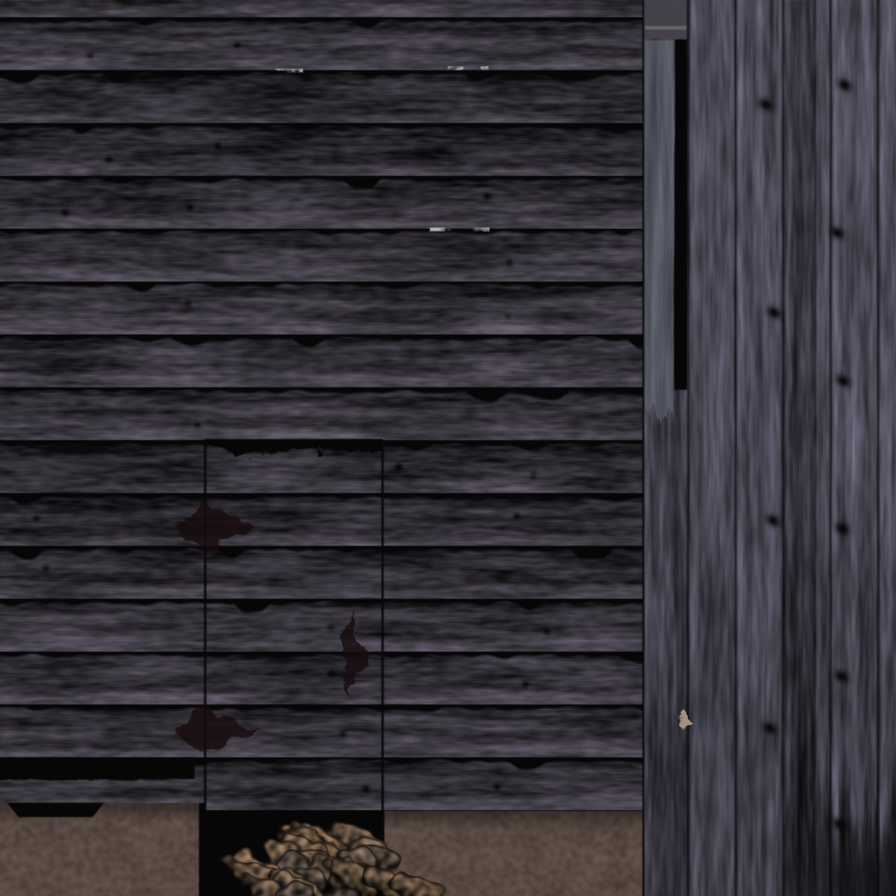
Reproduce this texture procedurally as a Shadertoy shader.

```glsl
// Weathered barn wall: planks with a hatch, vertical siding, stone footing and rubble.
#define ROW_TOP 0.979
#define ROW_HEIGHT 0.059
#define SIDING_X 0.717
#define SIDING_WIDTH 0.053
#define HATCH_LEFT 0.229
#define HATCH_RIGHT 0.427
#define SOFT 0.0015
#define WOOD vec3(1.0, 0.94, 1.08)
#define FOOTING vec3(0.35, 0.29, 0.26)
#define GAP vec3(0.025, 0.022, 0.028)
#define STONES 26

float hash(vec2 p) {
  vec3 q = fract(vec3(p.xyx) * 0.1031);
  q += dot(q, q.yzx + 33.33);
  return fract((q.x + q.y) * q.z);
}

float corner(vec2 cell, vec2 offset) {
  float a = 6.2832 * hash(cell);
  return dot(vec2(cos(a), sin(a)), offset);
}

// gradient noise
float noise(vec2 p) {
  vec2 i = floor(p), f = p - i, e = vec2(0, 1), u = f * f * (3.0 - 2.0 * f);
  return mix(mix(corner(i, f), corner(i + e.yx, f - e.yx), u.x),
             mix(corner(i + e, f - e), corner(i + 1.0, f - 1.0), u.x), u.y);
}

float fbm(vec2 p) {
  float sum = 0.0, amp = 1.0;
  for (int i = 0; i < 4; i++) {
    sum += amp * noise(p);
    p = p * 2.03 + 17.3;
    amp *= 0.6;
  }
  return sum;
}

float fill(float d) { return 1.0 - smoothstep(-SOFT, SOFT, d); }

float box(vec2 p, float x0, float y0, float x1, float y1) {
  vec2 d = max(vec2(x0, y0) - p, p - vec2(x1, y1));
  return fill(max(d.x, d.y));
}

float diamond(vec2 q, vec2 r) {
  return fill((abs(q.x) / r.x + abs(q.y) / r.y - 1.0) * min(r.x, r.y));
}

vec3 planks(vec2 p) {
  float s = (ROW_TOP - p.y) / ROW_HEIGHT, row = floor(s), f = s - row;
  float v = 0.185 + 0.14 * fbm(vec2(p.x * 8.0 + row * 7.0, p.y * 75.0));
  v += 0.08 * noise(p * vec2(60, 190)) + 0.08 * noise(vec2(p.x * 5.0, row * 2.3));
  v += 0.05 * (hash(vec2(row, 3)) - 0.5);
  v += 0.08 * smoothstep(0.6, 0.9, f) - 0.04 * (1.0 - smoothstep(0.05, 0.4, f));
  // scattered knots
  float cell = floor(p.x * 6.0);
  vec2 seed = vec2(cell, row + 40.0);
  vec2 knot = vec2((cell + 0.2 + 0.6 * hash(seed)) / 6.0,
                   ROW_TOP - (row + 0.35 + 0.35 * hash(seed + 9.0)) * ROW_HEIGHT);
  float r = length(p - knot) * 250.0;
  v -= 0.13 * step(0.6, hash(seed + 21.0)) * exp(-r * r);
  // ragged shadow below each joint
  float edge = 0.05 + 0.16 * smoothstep(0.2, 0.45, noise(vec2(p.x * 16.0, row * 5.37)));
  edge += 0.1 * noise(vec2(p.x * 40.0, row * 3.1));
  float gap = max(1.0 - smoothstep(edge - 0.03, edge + 0.05, f), smoothstep(0.95, 0.99, f));
  return mix(WOOD * max(v, 0.04), GAP, gap);
}

vec3 siding(vec2 p) {
  float s = (p.x - 0.768) / SIDING_WIDTH, id = floor(s), f = s - id;
  float grain = fbm(vec2(p.x * 75.0, p.y * 5.0 + id * 11.0));
  float v = 0.255 + 0.13 * grain + 0.09 * noise(p * vec2(200, 26));
  v += 0.05 * smoothstep(0.765, 0.79, p.x) - 0.06 * (1.0 - smoothstep(0.1, 0.6, p.y));
  v -= 0.1 * box(p, 0.875, 0.0, 0.911, 1.0);
  float seam = min(f, 1.0 - f) * 30.0, rim = f * 14.0 - 1.4;
  v = (v + 0.07 * exp(-rim * rim)) * (1.0 - 0.55 * exp(-seam * seam));
  v *= 1.0 - 0.6 * (1.0 - smoothstep(0.03, 0.15, p.y + 0.06 * grain)) * smoothstep(0.86, 0.95, p.x);
  // two columns of evenly spaced knots
  for (int i = 0; i < 2; i++) {
    float c = float(i), pitch = mix(0.232, 0.165, c), top = mix(0.883, 0.905, c);
    float k = floor((top - p.y) / pitch + 0.5);
    vec2 q = p - vec2(mix(0.86, 0.938, c) + 0.01 * (hash(vec2(k, c)) - 0.5), top - k * pitch);
    q.y += 0.25 * q.x;
    v *= 1.0 - 0.9 * exp(-dot(q * q, vec2(17000, 24000)));
  }
  vec3 col = WOOD * vec3(0.96, 1.0, 1.02) * max(v, 0.04);
  // pale trim, dark slot and cap
  col = mix(col, vec3(0.33, 0.34, 0.38) + 0.11 * grain, box(p, 0.719, 0.54 + 0.03 * grain, 0.752, 0.955));
  col = mix(col, GAP, box(p, 0.753 + 0.002 * grain, 0.565, 0.767, 0.956));
  col = mix(col, WOOD * 0.27, box(p, 0.719, 0.957, 0.766, 1.0));
  col = mix(col, vec3(0.4), box(p, 0.719, 0.967, 0.766, 0.971));
  return mix(GAP, col, smoothstep(0.0, 0.004, p.x - SIDING_X));
}

vec3 rubble(vec2 p, vec3 col) {
  for (int i = 0; i < STONES; i++) {
    float n = float(i), t = n / float(STONES), a = hash(vec2(n, 71)), b = hash(vec2(n, 15));
    vec2 q = p - vec2(0.365 + (a - 0.5) * mix(0.04, 0.22, sqrt(t)), mix(0.064, -0.006, t));
    vec2 r = mix(vec2(0.04, 0.014), vec2(0.018 + 0.015 * b, 0.018), min(t * 8.0, 1.0));
    q.y += (b - 0.3) * 0.7 * q.x;
    float d = length(q / r) - 1.0 + 0.6 * noise(p * 60.0 + n);
    float light = 0.7 + 0.4 * q.y / r.y + 0.9 * noise(p * 110.0);
    vec3 stone = mix(vec3(0.34, 0.3, 0.28), vec3(0.48, 0.38, 0.29), b) * light;
    col = mix(col, stone * (1.0 - 0.7 * smoothstep(-0.3, 0.0, d)), fill(d * r.y));
  }
  return col;
}

void mainImage(out vec4 fragColor, in vec2 fragCoord) {
  vec2 p = fragCoord / iResolution.xy;
  float rough = fbm(p * vec2(28, 36));
  vec3 col = planks(p);
  // bright slits
  float slits = box(p, 0.307, 0.919, 0.338, 0.923) + box(p, 0.5, 0.922, 0.545, 0.926) + box(p, 0.48, 0.742, 0.546, 0.746);
  col = mix(col, vec3(0.72), slits * smoothstep(-0.3, 0.2, rough));
  // hatch outline and ironwork
  float jamb = min(abs(p.x - HATCH_LEFT), abs(p.x - HATCH_RIGHT));
  col = mix(col, GAP, 0.9 * fill(max(jamb - 0.0014, p.y - 0.508)));
  col = mix(col, GAP, box(p, HATCH_LEFT, 0.497 + 0.012 * rough, HATCH_RIGHT, 0.51));
  vec2 w = p + 0.012 * vec2(rough, noise(p * 60.0));
  float iron = diamond(w - vec2(0.392, 0.268), vec2(0.014, 0.048));
  for (int i = 0; i < 2; i++) {
    vec2 q = w - vec2(0.226, 0.412 - 0.228 * float(i));
    iron = max(iron, diamond(q, vec2(q.x > 0.0 ? 0.062 : 0.03, 0.027)));
  }
  col = mix(col, vec3(0.085, 0.04, 0.05), 0.8 * iron);
  // footing, opening and left sill
  float base = p.x < HATCH_LEFT ? 0.104 : 0.095;
  vec3 footing = FOOTING * (0.97 + 0.14 * rough + 0.2 * noise(p * 130.0));
  footing *= 0.65 + 0.35 * smoothstep(0.0, 0.025, base - p.y);
  float opening = box(p, 0.222, -0.1, HATCH_RIGHT + 0.002, 0.2);
  col = mix(col, mix(footing, GAP, opening), fill(p.y - base));
  col = mix(col, GAP, box(p, -0.1, 0.13 + 0.003 * rough, 0.217, 0.154));
  float slope = 0.8 * (0.104 - p.y);
  col = mix(col, GAP, box(p, 0.008 + slope, 0.088, 0.116 - slope, 0.104));
  col = rubble(p, col);
  // siding and a pale chip
  col = mix(col, siding(p), smoothstep(-SOFT, SOFT, p.x - SIDING_X));
  col = mix(col, vec3(0.65, 0.56, 0.5), diamond(w - vec2(0.764, 0.194), vec2(0.01, 0.009)));
  fragColor = vec4(clamp(col, 0.0, 1.0), 1.0);
}
```
